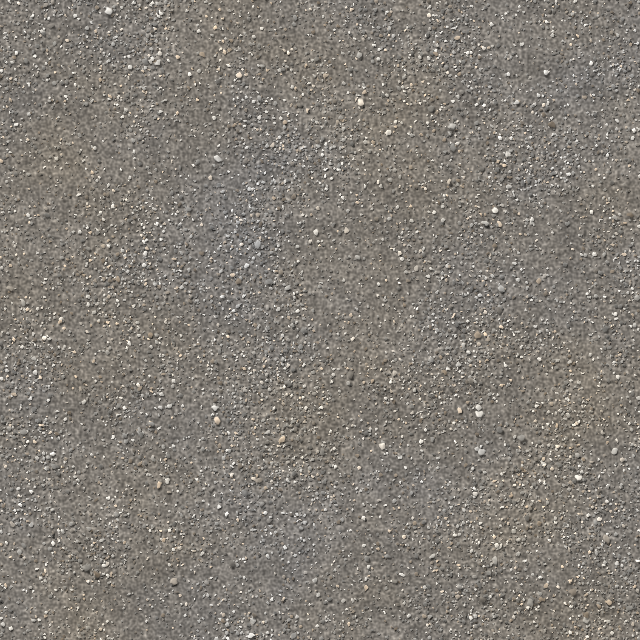
Give the GLSL for this texture, as a Shadertoy shader.

```glsl
// Weathered grey gravel ground: packed dusty grit with patches of loose pebbles.
// Gradient noise gives the soil relief and stains; jittered grids of tiny
// ragged stones, each with a short shadow, are layered over it.

const vec2 LIGHT = vec2(-0.5, 0.86);
const vec3 SOIL = vec3(0.498, 0.477, 0.449);
const vec3 GREY_STONE = vec3(1.0, 0.98, 0.94);
const vec3 TAN_STONE = vec3(1.03, 0.93, 0.81);
const float TAU = 6.2831853;

float hash(vec2 cell, float seed) {
    vec3 q = fract(vec3(cell.xyx + seed * 17.3) * vec3(0.1031, 0.1030, 0.0973));
    q += dot(q, q.yzx + 33.33);
    return fract((q.x + q.y) * q.z);
}

mat2 rotation(float angle) {
    float c = cos(angle), s = sin(angle);
    return mat2(c, s, -s, c);
}

float corner(vec2 cell, vec2 offset, float seed) {
    float angle = TAU * hash(cell, seed);
    return dot(vec2(cos(angle), sin(angle)), offset);
}

float gradientNoise(vec2 p, float seed) {
    vec2 cell = floor(p), f = p - cell;
    vec2 u = f * f * f * (f * (f * 6.0 - 15.0) + 10.0);
    vec2 e = vec2(1.0, 0.0);
    float low = mix(corner(cell, f, seed), corner(cell + e, f - e, seed), u.x);
    float high = mix(corner(cell + e.yx, f - e.yx, seed),
                     corner(cell + 1.0, f - 1.0, seed), u.x);
    return mix(low, high, u.y);
}

float fbm(vec2 p, float seed) {
    float sum = 0.0, amplitude = 1.0;
    for (int i = 0; i < 4; i++) {
        sum += amplitude * gradientNoise(p, seed + float(i));
        p = rotation(0.6) * p * 2.1;
        amplitude *= 0.6;
    }
    return sum;
}

// How loose and stony the ground is, from 0 to 1
float looseness(vec2 p) {
    return smoothstep(-0.4, 0.55, fbm(p * 6.0, 3.0));
}

float relief(vec2 p) {
    return 1.2 * gradientNoise(p * 70.0, 11.0) + gradientNoise(p * 150.0, 12.0);
}

// Distance to a stretched stone; 1 at its rim
float stoneShape(vec2 offset, float angle, float stretch, float radius) {
    vec2 d = rotation(angle) * offset * vec2(1.0, stretch);
    return length(d) / radius;
}

vec3 stoneColor(vec2 cell, float seed) {
    float bright = pow(hash(cell, seed + 5.0), 1.7);
    float tanShare = smoothstep(0.6, 1.0, hash(cell, seed + 6.0));
    return mix(0.47, 1.0, bright) * mix(GREY_STONE, TAN_STONE, tanShare);
}

vec3 addStones(vec3 ground, vec2 p, float cells, float density, float seed, float pixel) {
    vec2 q = p * cells, home = floor(q);
    // Ragged outlines
    vec2 ragged = 0.3 * vec2(gradientNoise(q * 1.7, seed + 8.0),
                             gradientNoise(q * 1.7, seed + 9.0));
    for (int j = -1; j <= 1; j++)
    for (int i = -1; i <= 1; i++) {
        vec2 cell = home + vec2(i, j);
        float chance = hash(cell, seed);
        if (chance > density) continue;
        if (chance > density * mix(0.3, 1.0, looseness(cell / cells))) continue;

        vec2 jitter = vec2(hash(cell, seed + 1.0), hash(cell, seed + 2.0));
        vec2 offset = q + ragged - cell - 0.15 - 0.7 * jitter;
        float size = hash(cell, seed + 3.0);
        float radius = mix(0.3, 0.55, size * size);
        float angle = TAU * hash(cell, seed + 4.0);
        float stretch = mix(1.0, 1.7, hash(cell, seed + 7.0));

        // Shadow on the side away from the light
        float shade = stoneShape(offset + LIGHT * radius * 0.8, angle, stretch, radius);
        ground *= 1.0 - 0.45 * (1.0 - smoothstep(0.5, 1.4, shade));

        // Rounded, lit stone body
        float soft = max(0.25, 0.5 * pixel * cells / radius);
        float rim = stoneShape(offset, angle, stretch, radius);
        float cover = 1.0 - smoothstep(1.0 - soft, 1.0 + soft, rim);
        float lit = 1.0 + 0.22 * dot(offset, LIGHT) / radius;
        ground = mix(ground, stoneColor(cell, seed) * lit, 0.92 * cover);
    }
    return ground;
}

void mainImage(out vec4 fragColor, in vec2 fragCoord) {
    float pixel = 1.0 / iResolution.y;
    vec2 p = fragCoord * pixel;
    float loose = looseness(p);

    // Soil: broad stains, small mottles, embossed relief and fine grit
    float slope = relief(p) - relief(p + LIGHT * 0.0024);
    float grit = gradientNoise(p * 135.0, 21.0) + 1.5 * gradientNoise(p * 227.0, 22.0);
    float stain = fbm(p * 7.0, 31.0);
    float mottle = fbm(p * 32.0, 36.0);
    float warmth = fbm(p * 4.0, 41.0);
    vec3 color = SOIL * exp(0.07 * stain + 0.13 * mottle + 0.25 * grit
                            + mix(0.14, 0.3, loose) * slope);

    // Stones from fine grains to sparse pebbles
    color = addStones(color, p, 225.0, 0.46, 51.0, pixel);
    color = addStones(color, p, 150.0, 0.34, 71.0, pixel);
    color = addStones(color, p, 90.0, 0.06, 91.0, pixel);

    // A last dusting of grit ties the stones to the soil
    color *= 1.0 + 0.14 * gradientNoise(p * 190.0, 61.0);
    color *= 1.0 + warmth * vec3(0.025, 0.005, -0.035);
    fragColor = vec4(clamp(color, 0.0, 1.0), 1.0);
}
```
